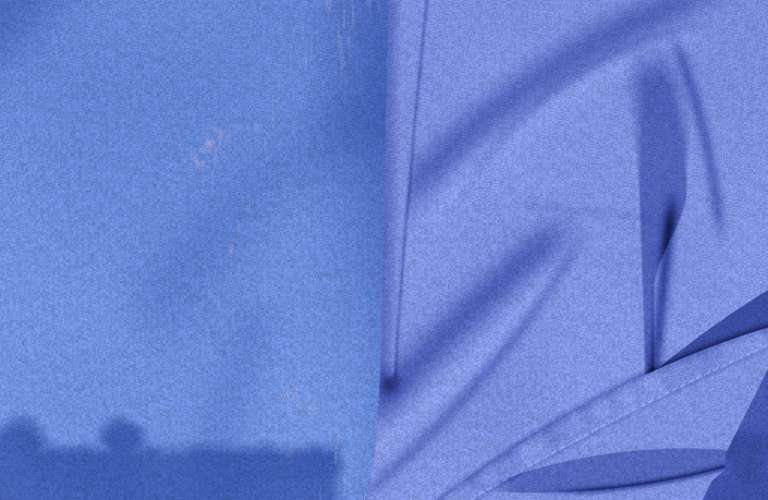
Reproduce this texture procedurally as a WebGL 1 fragment shader.

```glsl
precision highp float;
// Two overlapping blue satin cloths with soft folds, a stitched hem and cast shadows.
uniform vec2 u_resolution;

#define LEFT_LIT vec3(0.44, 0.57, 0.87)
#define LEFT_DARK vec3(0.20, 0.32, 0.65)
#define RIGHT_LIT vec3(0.52, 0.59, 0.89)
#define RIGHT_MID vec3(0.25, 0.32, 0.67)
#define RIGHT_DARK vec3(0.06, 0.08, 0.25)
#define SCRATCH_COLOR vec3(0.60, 0.62, 0.82)
#define GRAIN_SCALE 334.0
#define GRAIN_AMOUNT 0.24
#define SOFT 0.002
#define STITCH_RATE 62.0

float hash(vec2 p) {
  return fract(sin(dot(p, vec2(127.1, 311.7))) * 43758.5);
}

float noise(vec2 p) {
  vec2 i = floor(p), f = fract(p);
  f = f * f * (3.0 - 2.0 * f);
  return mix(mix(hash(i), hash(i + vec2(1, 0)), f.x),
             mix(hash(i + vec2(0, 1)), hash(i + vec2(1, 1)), f.x), f.y);
}

// Parabola through three (key, value) pairs
float arc(float t, vec3 k, vec3 v) {
  return v.x * (t - k.y) * (t - k.z) / ((k.x - k.y) * (k.x - k.z))
       + v.y * (t - k.x) * (t - k.z) / ((k.y - k.x) * (k.y - k.z))
       + v.z * (t - k.x) * (t - k.y) / ((k.z - k.x) * (k.z - k.y));
}

float above(float v) { return smoothstep(-SOFT, SOFT, v); }

float bell(float d, float width) { d /= width; return exp(-d * d); }

// Soft band from a to b, bowed sideways, fading at its ends
float fold(vec2 p, vec2 a, vec2 b, float bow, float width) {
  vec2 d = b - a, q = p - a;
  float len = length(d);
  d /= len;
  float t = dot(q, d) / len;
  float s = dot(q, vec2(-d.y, d.x)) - bow * 4.0 * t * (1.0 - t);
  return bell(s, width) * smoothstep(-0.12, 0.12, t) * (1.0 - smoothstep(0.88, 1.12, t));
}

vec3 leftCloth(vec2 p, float edge) {
  float inset = edge - p.x;
  float shade = 0.04 + 0.16 * smoothstep(0.3, 1.0, p.y);
  shade += 0.42 * (1.0 - smoothstep(0.03, 0.19, inset)) * smoothstep(0.1, 0.9, p.y);
  shade += 0.12 * (1.0 - smoothstep(0.0, 0.06, inset));
  shade += 0.35 * fold(p, vec2(-0.1, 0.86), vec2(0.12, 1.08), 0.0, 0.07);
  shade += 0.20 * fold(p, vec2(0.28, 0.36), vec2(0.72, 0.78), 0.02, 0.08);
  shade += 0.18 * fold(p, vec2(0.42, 0.08), vec2(0.52, 0.38), 0.0, 0.05);
  shade += 0.14 * (noise(p * 5.0) - 0.5);
  // Cast shadow with two rounded bumps
  float d = max(p.y - 0.105, p.x - 0.68);
  d = min(d, length(p - vec2(0.04, 0.11)) - 0.05);
  d = min(d, length(p - vec2(0.246, 0.118)) - 0.042);
  d += 0.012 * (noise(p * 30.0) - 0.5);
  shade = mix(0.72 + 0.2 * noise(p * 9.0), shade, smoothstep(-0.02, 0.02, d));
  vec3 col = mix(LEFT_LIT, LEFT_DARK, shade);
  // Pale scratches running down the weave
  float zone = bell(p.x - 0.60 + 0.12 * sin(p.y * 5.0 - 1.0), 0.08);
  float streak = smoothstep(0.72, 0.95, noise(p * vec2(170.0, 24.0)));
  float fleck = fold(p, vec2(0.39, 0.67), vec2(0.44, 0.74), 0.0, 0.018)
              + fold(p, vec2(0.56, 0.22), vec2(0.63, 0.18), 0.0, 0.013);
  fleck *= smoothstep(0.4, 0.8, noise(p * vec2(150.0, 70.0)));
  return mix(col, SCRATCH_COLOR, min(0.35 * streak * zone + 0.7 * fleck, 0.8));
}

float rightShade(vec2 p, float edge) {
  float shade = 0.09 + 0.16 * (noise(p * 6.0) - 0.5);
  // Diagonal valleys and ridges
  shade += 0.66 * fold(p, vec2(0.80, 0.60), vec2(1.42, 1.02), 0.045, 0.038);
  shade -= 0.16 * fold(p, vec2(0.87, 0.57), vec2(1.40, 0.95), 0.045, 0.025);
  shade += 0.26 * fold(p, vec2(0.93, 0.62), vec2(1.40, 0.95), 0.06, 0.014);
  shade += 0.68 * fold(p, vec2(0.74, 0.17), vec2(1.12, 0.54), 0.01, 0.036);
  shade += 0.46 * fold(p, vec2(0.73, 0.01), vec2(1.15, 0.50), -0.025, 0.014);
  shade -= 0.20 * fold(p, vec2(0.74, 0.09), vec2(1.12, 0.46), -0.01, 0.025);
  shade += 0.16 * fold(p, vec2(1.04, 0.59), vec2(1.30, 0.565), 0.0, 0.010);
  // Upright fold and its shadow
  float west = arc(p.y, vec3(0.85, 0.5, 0.26), vec3(1.27, 1.283, 1.29));
  float east = 1.308 + 0.065 * smoothstep(0.42, 0.62, p.y) - 0.03 * smoothstep(0.7, 0.9, p.y);
  float blur = 0.003 + 0.025 * smoothstep(0.6, 0.85, p.y);
  float hollow = smoothstep(-blur, blur, p.x - west) * smoothstep(-blur, blur, east - p.x);
  shade += 0.68 * hollow * (1.0 - smoothstep(0.82, 0.93, p.y));
  shade += 1.05 * fold(p, vec2(1.305, 0.22), vec2(1.343, 0.59), 0.0, 0.013);
  shade += 0.62 * fold(p, vec2(1.355, 0.91), vec2(1.44, 0.54), 0.012, 0.013);
  // Narrow pleat beside the overlap
  float seam = p.x - arc(p.y, vec3(1.0, 0.6, 0.25), vec3(0.854, 0.816, 0.79));
  float pleat = smoothstep(0.24, 0.255, p.y);
  float pleatShade = 0.62 - 0.50 * smoothstep(0.0, 0.035, p.x - edge);
  shade = mix(shade, pleatShade, above(-seam) * pleat);
  shade += 0.50 * bell(seam, 0.004) * pleat;
  shade += 0.80 * bell(length(p - vec2(0.775, 0.235)), 0.025);
  // Shadow behind the hem
  float rise = p.y - arc(p.x, vec3(0.88, 1.2, 1.536), vec3(0.0, 0.205, 0.345));
  float shadowTop = arc(p.x, vec3(1.3, 1.43, 1.536), vec3(0.25, 0.35, 0.42));
  shade = mix(shade, 1.1, above(shadowTop - p.y) * above(p.x - 1.28));
  shade += 0.6 * bell(rise, 0.009) * step(0.86, p.x);
  // Hem face, puckers and stitches
  float gap = p.y - arc(p.x, vec3(0.94, 1.2, 1.536), vec3(0.0, 0.145, 0.31));
  float hem = 0.10 + 0.30 * smoothstep(-0.018, 0.0, rise);
  hem += 0.4 * (noise(vec2(p.x * 32.0 + p.y * 14.0, 2.0)) - 0.4) * smoothstep(-0.02, 0.03, gap);
  hem += 0.22 * bell(gap + 0.006, 0.005);
  hem -= 0.35 * bell(gap, 0.0025) * smoothstep(0.3, 0.45, fract(p.x * STITCH_RATE));
  // Lower tuck and the panel underneath
  float tuck = p.y - arc(p.x, vec3(1.1, 1.28, 1.45), vec3(0.015, 0.03, 0.065));
  float lip = arc(p.x, vec3(1.0, 1.2, 1.45), vec3(0.04, 0.09, 0.10)) - p.y;
  hem += 0.62 * above(lip) * above(tuck) * smoothstep(0.96, 1.04, p.x);
  hem += 0.95 * bell(tuck, 0.007) * smoothstep(1.06, 1.2, p.x);
  float corner = 1.45 + max(0.5 * (p.y - 0.09), -1.2 * max(0.06 - p.y, 0.0));
  hem = mix(hem, 1.0 + 0.4 * (noise(p * 18.0) - 0.5), above(p.x - corner));
  return mix(shade, hem, above(-rise) * step(0.87, p.x));
}

void main() {
  vec2 p = gl_FragCoord.xy / u_resolution.y;
  float edge = 0.758 + 0.018 * p.y - 0.025 * exp(-9.0 * p.y);
  float s = max(rightShade(p, edge), -0.15);
  vec3 right = mix(RIGHT_LIT, RIGHT_MID, min(s, 1.0));
  right = mix(right, RIGHT_DARK, clamp(s - 1.0, 0.0, 1.0));
  vec3 col = mix(leftCloth(p, edge), right, above(p.x - edge));
  // Woven grain
  float grain = mix(hash(floor(p * GRAIN_SCALE)), noise(p * GRAIN_SCALE * 0.5), 0.4) - 0.5;
  gl_FragColor = vec4(col * (1.0 + GRAIN_AMOUNT * grain), 1.0);
}
```
